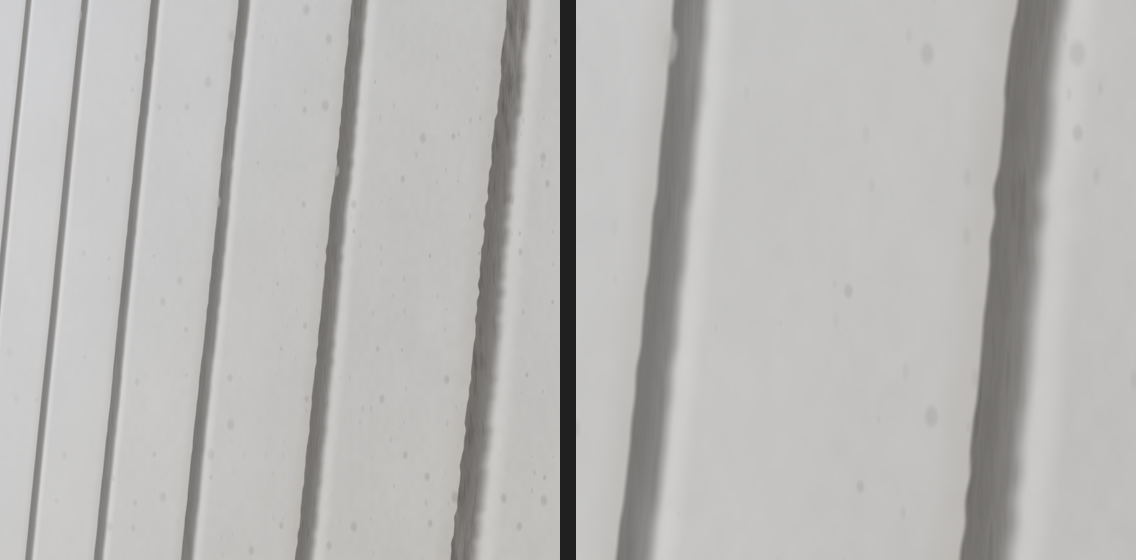
Left: the whole. Right: its middle third, enlarged.
Reproduce this texture procedurally as a WebGL 2 fragment shader.

```glsl
#version 300 es
precision highp float;

uniform vec2 u_resolution;
out vec4 fragColor;

float hash(vec2 p) {
  return fract(sin(dot(p, vec2(127.1, 311.7))) * 43758.5453);
}

float noise(vec2 p) {
  vec2 i = floor(p), f = fract(p);
  f = f * f * (3.0 - 2.0 * f);
  return mix(mix(hash(i), hash(i + vec2(1, 0)), f.x),
             mix(hash(i + vec2(0, 1)), hash(i + vec2(1, 1)), f.x), f.y);
}

float fbm(vec2 p) {
  float sum = 0.0, amp = 0.5;
  for (int i = 0; i < 4; i++) {
    sum += amp * noise(p);
    p = p * 2.03 + 7.1;
    amp *= 0.5;
  }
  return sum;
}

// Sparse soft smudges, one candidate per cell
float specks(vec2 p) {
  vec2 cell = floor(p);
  vec2 center = 0.3 + 0.4 * vec2(hash(cell + 3.1), hash(cell + 8.7));
  float size = 0.08 + 0.2 * hash(cell + 5.3);
  float dist = length((fract(p) - center) * vec2(1.3, 0.8));
  return step(0.86, hash(cell)) * (1.0 - smoothstep(0.3 * size, size, dist));
}

void main() {
  vec2 p = gl_FragCoord.xy / u_resolution;

  // Lean the boards, then undo the perspective so each groove sits on an integer
  float u = p.x + 0.102 * (1.0 - p.y) - 0.051;
  float depth = 0.0914 + 0.0953 * u;
  float board = u / depth;
  float id = floor(board + 0.5);
  float near = clamp(board / 5.0, 0.0, 1.0);
  float blur = max(0.0018, 0.8 / u_resolution.x) * 0.0914 / (depth * depth);
  float d = board - id + 0.012 * (noise(vec2(id * 9.0, p.y * 7.0)) - 0.5);

  // Painted boards: cool light at the upper left, warmer and dimmer elsewhere
  float shade = smoothstep(-0.1, 0.85, p.x + 0.2 * (1.0 - p.y));
  vec3 color = mix(vec3(0.815, 0.817, 0.825), vec3(0.755, 0.753, 0.75), shade);
  color -= vec3(0.0, 0.004, 0.012) * (1.0 - p.y);
  color += 0.022 * (fbm(p * vec2(14.0, 7.0)) - 0.47);
  color += 0.016 * (fbm(p * vec2(110.0, 60.0)) - 0.47) * (0.4 + near);
  color -= specks(p * 23.0 + 4.0) * 0.05 * (0.3 + near);
  color -= specks(p * vec2(52.0, 35.0)) * 0.04 * near * near;

  // Warm dulling before each groove and a bright rounded lip after it
  float dull = smoothstep(-0.17, -0.05, d) * (1.0 - step(0.0, d));
  color -= dull * vec3(0.022, 0.028, 0.036);
  float bevel = mix(0.02, 0.055, near * near) * mix(1.25, 0.75, p.y);
  float lip = 0.065 + bevel;
  color += 0.035 * smoothstep(0.05, lip, d) * (1.0 - smoothstep(lip, lip + 0.07, d));

  // Groove: crisp left edge, lighter sloping right side
  float rough = 0.012 * near * (noise(vec2(id * 5.0, p.y * 65.0)) - 0.5);
  float left = smoothstep(-0.052 - blur, -0.052 + blur, d + rough);
  float right = 1.0 - smoothstep(0.045 - blur, 0.045 + bevel + blur, d + rough);
  vec3 groove = mix(vec3(0.525, 0.52, 0.515), vec3(0.465, 0.455, 0.445), near);
  groove += 0.05 * smoothstep(-0.02, 0.05, d);

  // Grime streaks gather in the nearer grooves
  float grime = fbm(vec2(d * 45.0 + id * 17.0, p.y * 28.0 + d * 30.0));
  float patches = smoothstep(0.3, 0.65, noise(vec2(id * 3.7, p.y * 6.0)));
  groove += (grime - 0.5) * mix(0.04, 0.22, near * near);
  groove -= 0.06 * patches * near * smoothstep(0.4, 0.65, grime);
  color = mix(color, groove, left * right);

  // Occasional pale chips along the left edge
  vec2 slot = vec2(id, floor(p.y * 18.0));
  vec2 chip = vec2((d + 0.05) / 0.035, (fract(p.y * 18.0) - 0.5) / 0.25);
  float chipped = step(0.95, hash(slot + 2.6)) * (1.0 - smoothstep(0.4, 1.0, length(chip)));
  color = mix(color, vec3(0.72, 0.71, 0.7), 0.6 * chipped);

  fragColor = vec4(color, 1.0);
}
```
